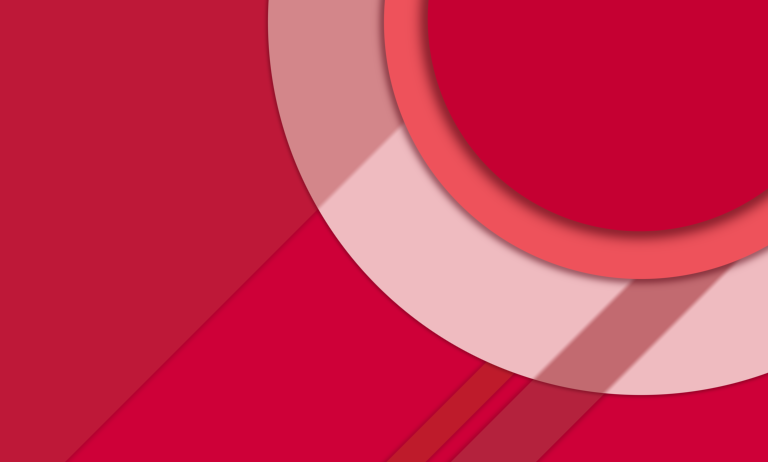
Write a Shadertoy shader that draws this background.

```glsl
// Layered paper backdrop: concentric discs over diagonal bands, with soft shadows.

// Geometry, in units of the canvas height
const vec2  RING_CENTER  = vec2(1.3874, 0.9524);
const float RING_RADIUS  = 0.8074;
const float CORAL_RADIUS = 0.5563;
const vec2  DISC_CENTER  = vec2(1.3853, 0.9589);
const float DISC_RADIUS  = 0.4595;

// Diagonal edges, as the x where each one meets the bottom
const float FIELD_EDGE  = 0.1407;
const vec2  RED_BAND    = vec2(0.8365, 0.921);
const vec2  DARK_BAND   = vec2(0.976, 1.160);
const float GLASS_BLUR  = 0.007;

// Colours
const vec3 CRIMSON    = vec3(0.808, 0.000, 0.220);
const vec3 DUSK       = vec3(0.745, 0.094, 0.220);
const vec3 RED        = vec3(0.745, 0.106, 0.169);
const vec3 WINE       = vec3(0.706, 0.133, 0.240);
const vec3 PINK       = vec3(0.937, 0.733, 0.753);
const vec3 PINK_DUSK  = vec3(0.827, 0.525, 0.541);
const vec3 PINK_WINE  = vec3(0.761, 0.416, 0.440);
const vec3 CORAL      = vec3(0.933, 0.322, 0.357);
const vec3 DISC       = vec3(0.773, 0.000, 0.196);
const vec3 SHADOW     = vec3(0.350, 0.020, 0.080);

// Coverage of a shape from its signed distance (negative inside)
float cover(float dist, float softness) {
    return 1.0 - smoothstep(-softness, softness, dist);
}

// Shadow that fades outward from an edge
float shadow(float dist, float size) {
    float t = max(dist, 0.0) / size;
    return exp(-t * t);
}

// Signed distance to a 45 degree band
float bandDistance(float diagonal, vec2 edges) {
    return max(edges.x - diagonal, diagonal - edges.y) * 0.70711;
}

void mainImage(out vec4 fragColor, in vec2 fragCoord) {
    vec2 p = fragCoord / iResolution.y;
    float edge = 0.75 / iResolution.y;
    float diagonal = p.x - p.y;

    float field = (diagonal - FIELD_EDGE) * 0.70711;
    float redBand = bandDistance(diagonal, RED_BAND);
    float darkBand = bandDistance(diagonal, DARK_BAND);
    float ring = length(p - RING_CENTER) - RING_RADIUS;
    float coral = length(p - RING_CENTER) - CORAL_RADIUS;
    float disc = length(p - DISC_CENTER) - DISC_RADIUS;

    // Diagonal layers
    vec3 color = mix(CRIMSON, SHADOW, 0.22 * shadow(field, 0.008));
    color = mix(color, DUSK, cover(field, edge));
    color = mix(color, SHADOW, 0.25 * shadow(redBand, 0.007));
    color = mix(color, RED, cover(redBand, edge));
    color = mix(color, SHADOW, 0.28 * shadow(darkBand, 0.008));
    color = mix(color, WINE, cover(darkBand, edge));

    // Frosted ring, with the layers blurred behind it
    vec3 glass = mix(PINK, PINK_DUSK, cover(field, GLASS_BLUR));
    glass = mix(glass, PINK_WINE, cover(darkBand, GLASS_BLUR));
    color = mix(color, SHADOW, 0.4 * shadow(ring, 0.006));
    color = mix(color, glass, cover(ring, edge));

    // Coral ring
    color = mix(color, SHADOW, 0.5 * shadow(coral, 0.013));
    color = mix(color, CORAL, cover(coral, edge));

    // Inner disc
    color = mix(color, SHADOW, 0.6 * shadow(disc, 0.022));
    color = mix(color, DISC, cover(disc, edge));

    fragColor = vec4(color, 1.0);
}
```
